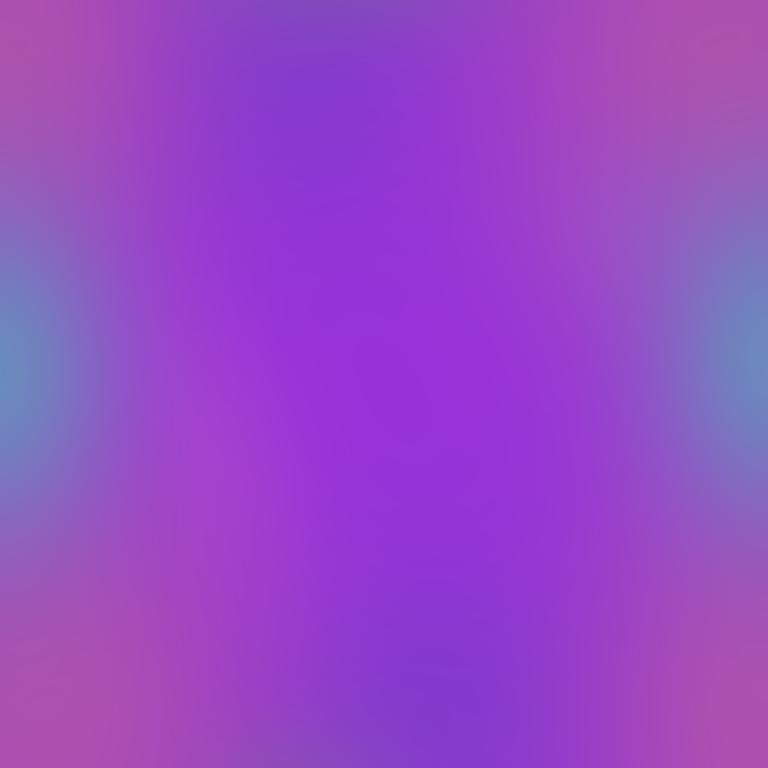
A WebGL 2 fragment shader for this background:

```glsl
#version 300 es
precision highp float;
// A soft violet colour field: elliptical Gaussian glows are laid over
// a flat base, from indigo at top and bottom through pink corners
// to blue at the left and right sides.

#define VIOLET  vec3(0.588, 0.190, 0.862)
#define INDIGO  vec3(0.500, 0.222, 0.812)
#define SLATE   vec3(0.480, 0.320, 0.710)
#define MAGENTA vec3(0.645, 0.230, 0.850)
#define PINK    vec3(0.686, 0.315, 0.680)
#define LILAC   vec3(0.600, 0.340, 0.790)
#define BLUE    vec3(0.415, 0.545, 0.740)
#define SIDE_RADII vec2(0.158, 0.235)

uniform vec2 u_resolution;
out vec4 fragColor;

// Elliptical Gaussian: 1 at the centre, 1/e at the given radii
float glow(vec2 p, vec2 centre, vec2 radii) {
    vec2 d = (p - centre) / radii;
    return exp(-dot(d, d));
}

vec2 rotate(vec2 p, float angle) {
    float c = cos(angle), s = sin(angle);
    return vec2(c * p.x - s * p.y, s * p.x + c * p.y);
}

void main() {
    vec2 p = gl_FragCoord.xy / u_resolution;
    vec3 colour = VIOLET;

    // Indigo lobes with slate rims at the top and bottom edges
    colour = mix(colour, INDIGO, 0.88 * glow(p, vec2(0.37, 0.92), vec2(0.23, 0.21)));
    colour = mix(colour, INDIGO, 0.95 * glow(p, vec2(0.56, 0.07), vec2(0.25, 0.20)));
    colour = mix(colour, SLATE, 0.75 * glow(p, vec2(0.46, 1.02), vec2(0.24, 0.08)));
    colour = mix(colour, SLATE, 0.75 * glow(p, vec2(0.37, -0.02), vec2(0.15, 0.08)));

    // Leaning magenta streak left of the middle
    vec2 streak = rotate(p - vec2(0.28, 0.41), -0.25);
    colour = mix(colour, MAGENTA, 0.85 * glow(streak, vec2(0.0), vec2(0.10, 0.20)));

    // Pink corners: opposite pairs share a shape
    for (int i = 0; i < 2; i++) {
        vec2 q = i == 0 ? p : 1.0 - p;
        colour = mix(colour, PINK, glow(q, vec2(0.01, 0.95), vec2(0.23, 0.37)));
        colour = mix(colour, PINK, glow(q, vec2(0.06, 0.07), vec2(0.29, 0.36)));
    }

    // Lilac haze on the upper right
    colour = mix(colour, LILAC, 0.4 * glow(p, vec2(0.83, 0.71), vec2(0.13, 0.12)));

    // Blue sides
    colour = mix(colour, BLUE, glow(p, vec2(-0.01, 0.515), SIDE_RADII));
    colour = mix(colour, BLUE, 0.97 * glow(p, vec2(1.01, 0.535), SIDE_RADII));

    fragColor = vec4(colour, 1.0);
}
```
